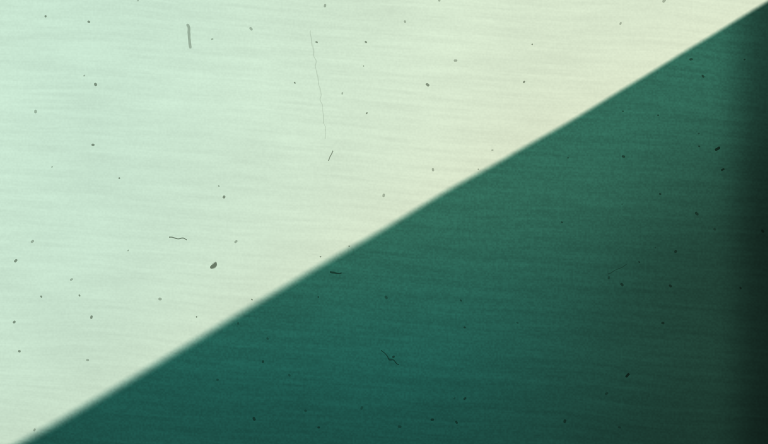
A WebGL 2 fragment shader for this texture:

```glsl
#version 300 es
precision highp float;
// Pale mint painted wall crossed by a soft diagonal shadow, with brush grain and specks.
uniform vec2 u_resolution;
out vec4 outColor;

const vec3 MINT = vec3(0.775, 0.890, 0.810);
const vec3 CREAM = vec3(0.850, 0.890, 0.785);
const vec3 SHADE_TEAL = vec3(0.125, 0.365, 0.325);
const vec3 SHADE_GREEN = vec3(0.195, 0.420, 0.350);
const vec3 SHADE_DEEP = vec3(0.125, 0.245, 0.200);
const float SHADOW_SLOPE = 0.5896;
const float SHADOW_START = 0.045;

float hash(vec2 p) {
  vec3 q = fract(vec3(p.xyx) * 0.1031);
  q += dot(q, q.yzx + 33.33);
  return fract((q.x + q.y) * q.z);
}

float noise(vec2 p) {
  vec2 cell = floor(p);
  vec2 f = fract(p);
  f = f * f * (3.0 - 2.0 * f);
  float low = mix(hash(cell), hash(cell + vec2(1, 0)), f.x);
  float high = mix(hash(cell + vec2(0, 1)), hash(cell + vec2(1, 1)), f.x);
  return mix(low, high, f.y);
}

float fbm(vec2 p) {
  float sum = 0.0;
  float weight = 0.5;
  for (int i = 0; i < 4; i++) {
    sum += weight * noise(p);
    p = p * 2.03 + 17.1;
    weight *= 0.5;
  }
  return sum / 0.9375;
}

// Soft-edged stroke from a to b.
float stroke(vec2 p, vec2 a, vec2 b, float radius, float blur) {
  vec2 pa = p - a;
  vec2 ba = b - a;
  float d = length(pa - ba * clamp(dot(pa, ba) / dot(ba, ba), 0.0, 1.0));
  return 1.0 - smoothstep(radius - blur, radius + blur, d);
}

// Sparse random pits, one candidate per grid cell.
float specks(vec2 p, float scale, float density, float blur) {
  vec2 cell = floor(p * scale);
  vec2 center = (cell + 0.2 + 0.6 * vec2(hash(cell + 7.0), hash(cell + 31.0))) / scale;
  float size = mix(0.0012, 0.0030, hash(cell + 53.0));
  vec2 tail = size * (vec2(hash(cell + 71.0), hash(cell + 89.0)) - 0.5) * 2.0;
  float present = step(hash(cell + 101.0), density);
  return present * stroke(p, center, center + tail + 0.0002, size, blur);
}

// Distinct scratches and chips in the paint.
float scratches(vec2 p, float blur) {
  vec2 q = p + 0.006 * (vec2(noise(p * 80.0), noise(p * 80.0 + 40.0)) - 0.5);
  float m = 0.35 * stroke(q, vec2(0.423, 0.945), vec2(0.430, 0.895), 0.003, blur);
  m = max(m, 0.13 * stroke(q, vec2(0.700, 0.930), vec2(0.735, 0.690), 0.001, blur));
  m = max(m, 0.65 * stroke(q, vec2(0.380, 0.466), vec2(0.422, 0.460), 0.001, blur));
  m = max(m, 0.70 * stroke(q, vec2(0.479, 0.398), vec2(0.483, 0.405), 0.003, blur));
  m = max(m, 0.55 * stroke(q, vec2(0.739, 0.640), vec2(0.752, 0.660), 0.001, blur));
  m = max(m, 0.60 * stroke(q, vec2(0.745, 0.386), vec2(0.768, 0.385), 0.002, blur));
  m = max(m, 0.60 * stroke(q, vec2(0.857, 0.212), vec2(0.895, 0.178), 0.001, blur));
  m = max(m, 0.30 * stroke(q, vec2(1.370, 0.385), vec2(1.410, 0.403), 0.001, blur));
  m = max(m, 0.80 * stroke(q, vec2(1.612, 0.664), vec2(1.620, 0.669), 0.003, blur));
  m = max(m, 0.70 * stroke(q, vec2(1.624, 0.616), vec2(1.629, 0.619), 0.002, blur));
  return max(m, 0.80 * stroke(q, vec2(1.411, 0.151), vec2(1.414, 0.155), 0.003, blur));
}

vec3 sunlitWall(vec2 p, float edgeDistance) {
  float warmth = smoothstep(0.1, 1.3, p.x) * 0.65 + 0.35 * exp(-edgeDistance * 5.0);
  vec3 color = mix(MINT, CREAM, clamp(warmth, 0.0, 1.0));
  return color * (0.985 + 0.03 * smoothstep(0.2, 0.9, p.y));
}

vec3 shadedWall(vec2 p, float depth) {
  vec3 color = mix(SHADE_TEAL, SHADE_GREEN, smoothstep(0.1, 0.6, p.y));
  float deep = smoothstep(0.85, 1.70, p.x) * smoothstep(0.0, 0.50, depth);
  color = mix(color, SHADE_DEEP, 0.95 * deep);
  color *= 1.0 - 0.13 * smoothstep(0.22, 0.0, p.y);
  return color * (1.0 - 0.38 * smoothstep(1.60, 1.73, p.x));
}

void main() {
  vec2 p = gl_FragCoord.xy / u_resolution.y;
  float blur = max(0.0012, 0.7 / u_resolution.y);

  // Signed distance to the slightly uneven shadow edge; positive is sunlit.
  float wobble = 0.009 * (noise(vec2(p.x * 7.0, 3.0)) - 0.5);
  float rise = p.y - SHADOW_SLOPE * (p.x - SHADOW_START) - wobble;
  float d = rise / length(vec2(1.0, SHADOW_SLOPE));
  float penumbra = mix(0.017, 0.007, smoothstep(0.0, 1.6, p.x));
  float light = smoothstep(-penumbra, penumbra, d);
  vec3 color = mix(shadedWall(p, max(-d, 0.0)), sunlitWall(p, max(d, 0.0)), light);

  // Wavy horizontal brush marks, mottling and fine grain.
  vec2 brushed = vec2(p.x * 9.0, p.y * 130.0 + 3.0 * noise(p * 4.0) + p.x * 9.0);
  float brush = fbm(brushed) - 0.5;
  float mottle = fbm(p * 5.0) - 0.5;
  float grain = noise(p * 260.0) - 0.5;
  color *= 1.0 + brush * mix(0.15, 0.055, light) + mottle * 0.05 + grain * mix(0.11, 0.025, light);

  // Pits and scratches darken the paint.
  float marks = max(scratches(p, blur), 0.55 * specks(p, 13.0, 0.16, blur));
  marks = max(marks, 0.35 * specks(p + 3.7, 24.0, 0.06, blur));
  color = mix(color, color * vec3(0.30, 0.33, 0.28), marks);
  outColor = vec4(clamp(color, 0.0, 1.0), 1.0);
}
```
